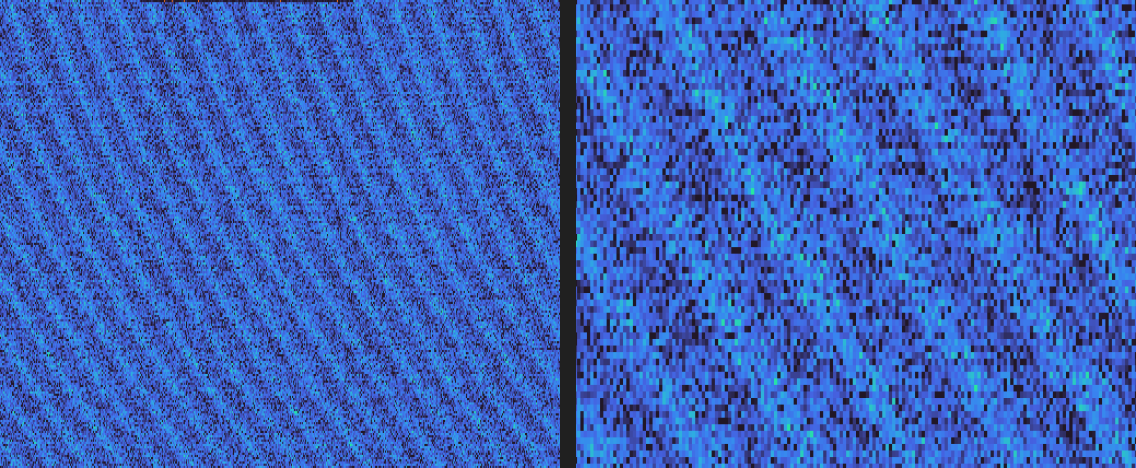
Left: the whole. Right: its middle third, enlarged.
Reproduce this pattern procedurally as a Shadertoy shader.

```glsl
const float TAU = 6.2831853;
const vec2 GRID = vec2(512.0, 214.0);   // columns and rows of cells
const float BANDS = 16.0;               // slanted bands across the width

float hash(vec2 p) {
    return fract(sin(dot(p, vec2(12.9898, 78.233))) * 43758.5453);
}

// Smooth noise along one row, independent of its neighbours
float rowNoise(float x, float row) {
    float i = floor(x);
    float f = smoothstep(0.0, 1.0, fract(x));
    return mix(hash(vec2(i, row)), hash(vec2(i + 1.0, row)), f);
}

// Ink, navy, blue, azure, cyan and green in equal steps
vec3 heatColor(float level) {
    float s = clamp(level, 0.0, 1.0) * 5.0;
    vec3 c = mix(vec3(0.13, 0.09, 0.15), vec3(0.22, 0.24, 0.54), min(s, 1.0));
    c = mix(c, vec3(0.27, 0.38, 0.88), clamp(s - 1.0, 0.0, 1.0));
    c = mix(c, vec3(0.22, 0.52, 0.94), clamp(s - 2.0, 0.0, 1.0));
    c = mix(c, vec3(0.18, 0.68, 0.88), clamp(s - 3.0, 0.0, 1.0));
    return mix(c, vec3(0.15, 0.91, 0.62), clamp(s - 4.0, 0.0, 1.0));
}

// Bands drift right going down, bending gently toward the horizontal
float bandWave(vec2 uv, float count) {
    float t = 1.0 - uv.y;
    float drift = 0.318 * t + 0.142 * t * t;
    float phase = TAU * count * (uv.x - 0.202 - drift);
    return cos(phase) + 0.25 * cos(2.0 * phase + 0.6);
}

// Logarithm of exponentially distributed power: a long dark tail
float speckle(vec2 cell) {
    float h = clamp(hash(cell + 3.7), 0.0005, 0.9995);
    return log2(-log(h));
}

vec3 cellColor(vec2 cell) {
    cell = clamp(cell, vec2(0.0), GRID - 1.0);
    vec2 uv = (cell + 0.5) / GRID;

    float level = 0.5 + 0.125 * speckle(cell) + 0.115 * bandWave(uv, BANDS);

    // Uneven rows and short dark dropouts
    level += 0.09 * (hash(vec2(cell.y, 91.3)) - 0.5);
    float run = rowNoise(uv.x * 30.0, cell.y + 17.0);
    level += 0.08 * (run - 0.5) - 0.22 * smoothstep(0.84, 1.0, run);
    vec3 color = heatColor(level);

    // Blank stretch with a few hot cells in the top row
    float blank = step(GRID.y - 1.5, cell.y) * step(0.25, uv.x) * step(uv.x, 0.63);
    float hot = step(0.97, hash(cell + 51.0));
    vec3 header = mix(heatColor(0.25 * hash(cell) - 0.1), vec3(0.85, 0.4, 0.12), hot);
    return mix(color, header, blank);
}

void mainImage(out vec4 fragColor, in vec2 fragCoord) {
    // Blend neighbouring cells over one pixel at their edges
    vec2 p = fragCoord / iResolution.xy * GRID - 0.5;
    vec2 pixel = GRID / iResolution.xy;
    vec2 base = floor(p);
    vec2 f = clamp((fract(p) - 0.5) / pixel + 0.5, 0.0, 1.0);

    vec3 lower = mix(cellColor(base), cellColor(base + vec2(1.0, 0.0)), f.x);
    vec3 upper = mix(cellColor(base + vec2(0.0, 1.0)), cellColor(base + 1.0), f.x);
    fragColor = vec4(mix(lower, upper, f.y), 1.0);
}
```
